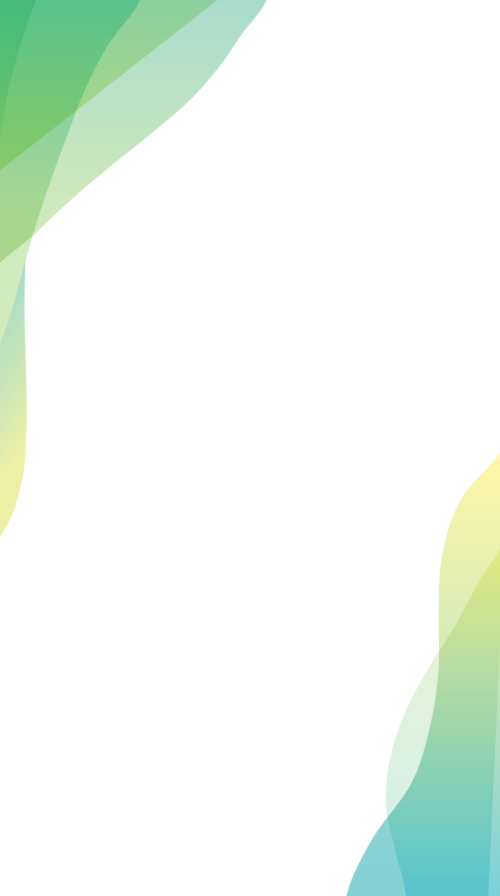
Give the GLSL for this background, as a Shadertoy shader.

```glsl
// Smooth curve x(v) through nine evenly spaced knots
float curve(float k[9], float v, float top, float bottom) {
    float t = clamp((v - top) / (bottom - top), 0.0, 1.0) * 8.0;
    int i = min(int(t), 7);
    float f = t - float(i);
    float a = k[i], b = k[i + 1];
    float slopeA = 0.5 * (b - k[max(i - 1, 0)]);
    float slopeB = 0.5 * (k[min(i + 2, 8)] - a);
    float s = f * f * (3.0 - 2.0 * f);
    return mix(a, b, s) + f * (1.0 - f) * ((1.0 - f) * slopeA - f * slopeB);
}

// Antialiased coverage of the area left of an edge
float leftOf(float edge, float x) {
    float d = edge - x;
    float w = max(fwidth(d) * 0.7, 1e-5);
    return smoothstep(-w, w, d);
}

vec3 ramp(vec3 a, vec3 b, float from, float to, float v) {
    return mix(a, b, clamp((v - from) / (to - from), 0.0, 1.0));
}

// Translucent layer that tints what lies below
vec3 tint(vec3 base, vec3 ink, float coverage) {
    return base * mix(vec3(1.0), ink, coverage);
}

void mainImage(out vec4 fragColor, in vec2 fragCoord) {
    vec2 p = fragCoord / iResolution.xy;
    float x = p.x, v = 1.0 - p.y;
    vec3 color = vec3(1.0);

    // Upper left waves
    float broad = leftOf(curve(float[9](0.533, 0.484, 0.437, 0.377, 0.298, 0.214, 0.135, 0.063, -0.012), v, 0.0, 0.302), x);
    float arc = leftOf(curve(float[9](0.279, 0.216, 0.170, 0.135, 0.102, 0.072, 0.046, 0.021, -0.008), v, 0.0, 0.401), x);
    float tail = leftOf(curve(float[9](0.053, 0.050, 0.049, 0.051, 0.053, 0.053, 0.047, 0.027, -0.010), v, 0.260, 0.615), x);
    float slant = leftOf(0.435 - 2.288 * v, x);
    float h = min(v, 0.21);
    float corner = leftOf(0.072 - 0.697 * h + 1.51 * h * h, x);

    vec3 tailInk = ramp(vec3(0.65, 0.86, 0.79), vec3(0.93, 0.94, 0.65), 0.33, 0.54, v + 0.8 * x);
    color = tint(color, tailInk, tail * (1.0 - arc));
    color = tint(color, ramp(vec3(0.66, 0.86, 0.80), vec3(0.81, 0.91, 0.74), 0.0, 0.22, v), broad);
    color = tint(color, ramp(vec3(0.83, 0.95, 0.775), vec3(0.86, 0.95, 0.70), 0.0, 0.15, v), slant);
    color = tint(color, ramp(vec3(0.65, 0.93, 0.90), vec3(0.82, 0.92, 0.74), 0.0, 0.27, v), arc);
    color = tint(color, ramp(vec3(0.75, 0.96, 0.88), vec3(0.90, 0.98, 0.92), 0.0, 0.15, v), corner);

    // Lower right waves
    float body = 1.0 - leftOf(curve(float[9](1.01, 0.921, 0.884, 0.877, 0.877, 0.860, 0.823, 0.744, 0.693), v, 0.495, 1.0), x);
    float veil = 1.0 - leftOf(curve(float[9](1.01, 0.958, 0.909, 0.853, 0.807, 0.779, 0.772, 0.791, 0.812), v, 0.599, 1.0), x);
    float strip = 1.0 - leftOf(1.0 - 0.084 * (v - 0.72), x);

    vec3 veilInk = ramp(vec3(0.90, 0.95, 0.85), vec3(0.84, 0.94, 0.91), 0.73, 0.92, v);
    vec3 pale = ramp(vec3(1.0, 0.97, 0.65), vec3(0.84, 0.92, 0.72), 0.50, 0.72, v);
    pale = mix(pale, vec3(0.52, 0.82, 0.83), smoothstep(0.72, 0.98, v));
    vec3 deep = ramp(vec3(0.89, 0.92, 0.50), vec3(0.74, 0.87, 0.62), 0.61, 0.73, v);
    deep = mix(deep, vec3(0.35, 0.77, 0.80), clamp((v - 0.73) / 0.26, 0.0, 1.0));
    deep = mix(deep, vec3(1.0), 0.22 * strip);

    color = mix(color, veilInk, veil);
    color = mix(color, mix(pale, deep, veil), body);
    fragColor = vec4(color, 1.0);
}
```
